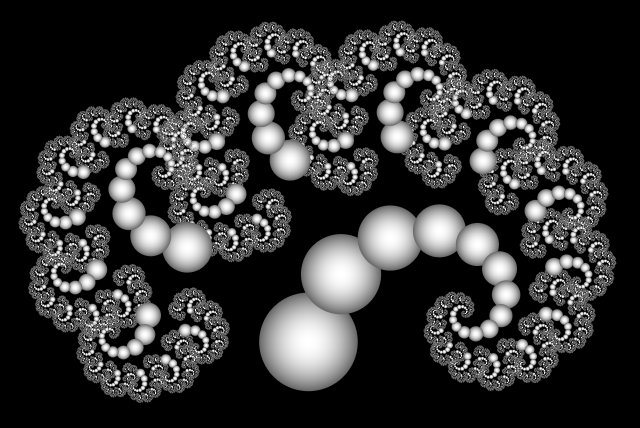
Reproduce this background procedurally as a Shadertoy shader.

```glsl
const float DEG = 0.01745329;
const int STACK_SIZE = 64;
const int MAX_VISITS = 4000;

// All lengths are fractions of the canvas height
const vec2 ROOT_CENTRE = vec2(0.7207, 0.2012);
const float ROOT_RADIUS = 0.1152;
const float LEAF_RADIUS = 0.0005;

// Child offsets and the bounding disc, in units of the parent radius
const vec2 NEXT_OFFSET = vec2(0.661, 1.373);
const vec2 BRANCH_OFFSET = vec2(-2.458, 1.915);
const vec2 BOUND_OFFSET = vec2(0.20, 2.36);
const float BOUND_RADIUS = 6.3;
const float HAZE_RADIUS = 5.2;

const vec3 BACKGROUND = vec3(0.0);
const vec3 BALL_CENTRE = vec3(1.0);
const vec3 BALL_EDGE = vec3(0.40);
const vec3 HAZE = vec3(0.42);

vec2 complexMul(vec2 a, vec2 b) {
    return vec2(a.x * b.x - a.y * b.y, a.x * b.y + a.y * b.x);
}

vec2 polar(float scale, float degrees) {
    return scale * vec2(cos(degrees * DEG), sin(degrees * DEG));
}

float discCoverage(float dist, float radius, float pixel) {
    return clamp((radius - dist) / pixel + 0.5, 0.0, 1.0);
}

// A node holds its centre in xy and its scaled rotation in zw
vec4 childNode(vec4 node, vec2 offset, vec2 turn) {
    return vec4(node.xy + complexMul(node.zw, offset), complexMul(node.zw, turn));
}

// Distance from the point to the middle of the whole subtree
float subtreeDistance(vec4 node, vec2 point) {
    return distance(point, node.xy + complexMul(node.zw, BOUND_OFFSET));
}

bool mayCover(vec4 node, vec2 point, float pixel) {
    return subtreeDistance(node, point) < BOUND_RADIUS * length(node.zw) + pixel;
}

vec3 paintBall(vec3 under, vec4 node, vec2 point, float pixel) {
    float radius = length(node.zw);
    float dist = distance(point, node.xy);
    // Balls thinner than a pixel cover only part of it
    float coverage = discCoverage(dist, radius, pixel) * min(1.0, 1.7 * radius / pixel);
    float rim = min(dist / max(radius, 0.6 * pixel), 1.0);
    return mix(under, mix(BALL_CENTRE, BALL_EDGE, rim * rim), coverage);
}

// The smallest subtrees merge into an even grey
vec3 paintLeaf(vec3 under, vec4 node, vec2 point, float pixel) {
    float radius = HAZE_RADIUS * length(node.zw);
    return max(under, HAZE * discCoverage(subtreeDistance(node, point), radius, pixel));
}

// Walk the tree, painting each parent before its spiral and then its branch
vec3 paintTree(vec4 root, vec2 point, float pixel) {
    vec2 nextTurn = polar(0.813, -28.0);
    vec2 branchTurn = polar(0.51, 98.0);
    vec4 pending[STACK_SIZE];
    pending[0] = root;
    int count = 1;
    vec3 colour = BACKGROUND;

    for (int visit = 0; visit < MAX_VISITS; visit++) {
        if (count == 0) break;
        count--;
        vec4 node = pending[count];
        if (length(node.zw) < LEAF_RADIUS) {
            colour = paintLeaf(colour, node, point, pixel);
            continue;
        }
        colour = paintBall(colour, node, point, pixel);

        // The spiral is pushed last, so it is painted below the branch
        vec4 branch = childNode(node, BRANCH_OFFSET, branchTurn);
        vec4 next = childNode(node, NEXT_OFFSET, nextTurn);
        if (count < STACK_SIZE && mayCover(branch, point, pixel)) {
            pending[count] = branch;
            count++;
        }
        if (count < STACK_SIZE && mayCover(next, point, pixel)) {
            pending[count] = next;
            count++;
        }
    }
    return colour;
}

void mainImage(out vec4 fragColor, in vec2 fragCoord) {
    float pixel = 1.0 / iResolution.y;
    vec2 point = fragCoord * pixel;
    vec4 root = vec4(ROOT_CENTRE, ROOT_RADIUS, 0.0);
    fragColor = vec4(paintTree(root, point, pixel), 1.0);
}
```
